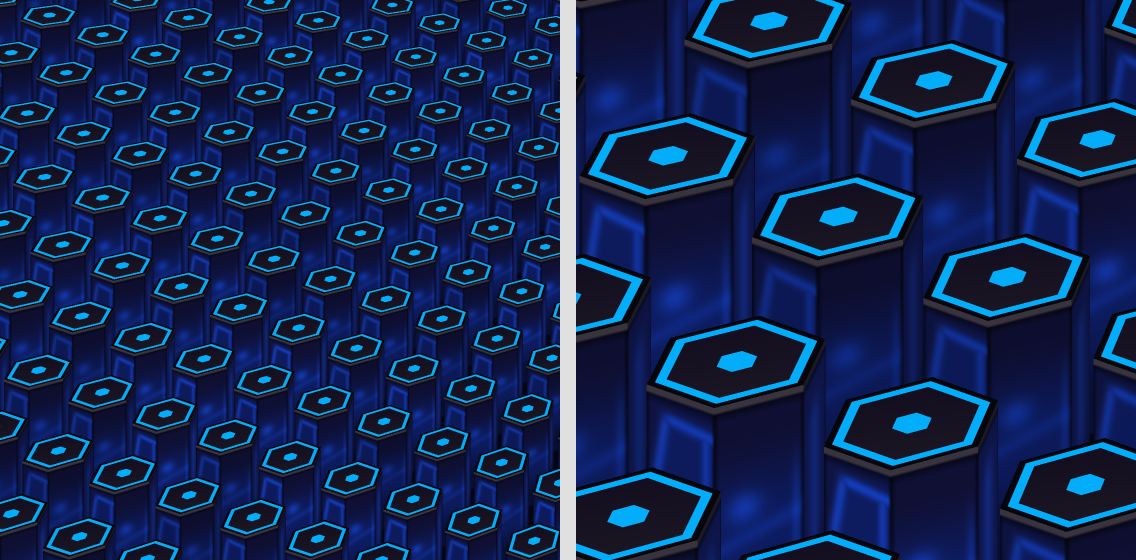
Left: the whole. Right: its middle third, enlarged.
Give the GLSL for this pattern, as a Shadertoy shader.

```glsl
// Field of dark hexagonal columns with glowing cyan rims, seen in perspective from above.
#define PITCH vec2(2.9, 3.28)
#define BODY_RADIUS 1.1
#define RING_INNER 0.86
#define DOT_RADIUS 0.25
#define LIP_DEPTH 0.075
#define CYAN vec3(0.01, 0.68, 0.98)
#define CAP vec3(0.09, 0.07, 0.13)
#define LIP vec3(0.22, 0.20, 0.24)
#define NAVY vec3(0.055, 0.058, 0.19)
#define BLUE vec3(0.045, 0.12, 0.42)
#define GLOW vec3(0.03, 0.15, 0.42)
#define SAMPLES 2

// Lattice coordinates to canvas coordinates, with perspective
const mat3 VIEW = mat3(0.1028, -0.0341, 0.0036,
                       0.0740, 0.1005, 0.0315,
                       0.4896, 0.5378, 1.0);

float hash(vec2 p) {
    return fract(sin(dot(p, vec2(127.1, 311.7))) * 43758.5453);
}

vec2 latticeToPlane(vec2 c) {
    return PITCH * vec2(c.x - 0.5 * c.y, c.y);
}

vec2 planeToLattice(vec2 p) {
    vec2 c = p / PITCH;
    return vec2(c.x + 0.5 * c.y, c.y);
}

vec2 project(vec2 p) {
    vec3 h = VIEW * vec3(planeToLattice(p), 1.0);
    return h.xy / h.z;
}

vec2 unproject(vec2 uv, mat3 inverseView) {
    vec3 h = inverseView * vec3(uv, 1.0);
    return latticeToPlane(h.xy / h.z);
}

// Circumradius of the hexagon passing through p
float hexRadius(vec2 p) {
    p = abs(p);
    return max(p.y, 0.866 * p.x + 0.5 * p.y) / 0.866;
}

float bell(float x, float width) {
    x /= width;
    return exp(-x * x);
}

vec3 capColor(vec2 p, float soft) {
    float r = hexRadius(p);
    float ring = smoothstep(-soft, soft, r - RING_INNER) * smoothstep(-soft, soft, 1.0 - r);
    float dotMask = smoothstep(-soft, soft, DOT_RADIUS - r);
    vec3 col = CAP + 0.015 * (p.x - p.y) * vec3(0.8, 0.8, 0.4);
    col = mix(col, vec3(0.025, 0.025, 0.06), smoothstep(-soft, soft, r - 1.0));
    return mix(col, CYAN, max(ring, dotMask));
}

// Glossy side: face 0 is left, 1 is front, 2 is right
vec3 sideColor(int face, float u, float depth, float seed) {
    float glow = 0.0;
    float blue = smoothstep(0.3, 1.5, depth) * 0.75;
    if (face == 0) {
        // Blurred reflection of a neighbouring rim
        float left = 0.34 - 0.2 * depth;
        float inside = smoothstep(left - 0.1, left + 0.1, u) * smoothstep(0.15, 0.35, depth);
        blue = 0.25 + 0.45 * inside;
        glow = bell(depth - 0.27 - 0.1 * u, 0.07) * smoothstep(0.1, 0.4, u);
        glow = max(glow, bell(u - left, 0.08) * smoothstep(0.15, 0.4, depth));
        glow = max(glow, 0.8 * bell(u - 0.88, 0.07) * smoothstep(0.2, 0.45, depth));
        glow *= 0.7 * (1.0 - smoothstep(0.8, 1.4, depth));
    } else if (face == 1) {
        // Reflected dot and the faint lines around it
        glow = 0.65 * bell(length(vec2((u - 0.34) * 0.9, depth - 1.2)), 0.17);
        glow += 0.3 * bell(u - 0.92, 0.05) * smoothstep(0.4, 1.2, depth);
        glow += 0.25 * bell(depth - 1.65 + 0.3 * u, 0.1);
    } else {
        blue = 0.3;
        glow = 0.4 * bell(u - 0.5, 0.25) * smoothstep(0.2, 0.7, depth);
    }
    vec3 col = mix(NAVY, BLUE, blue) + GLOW * glow * mix(0.8, 1.15, seed);
    float crease = smoothstep(0.0, 0.07, u) * smoothstep(0.0, 0.05, 1.0 - u);
    col *= mix(0.5, 1.0, crease) * mix(0.93, 1.06, seed);
    col *= 1.0 - 0.45 * smoothstep(1.7, 2.8, depth);
    float shade = smoothstep(LIP_DEPTH, LIP_DEPTH + 0.12, depth);
    vec3 lip = LIP * (face == 2 ? 0.5 : 1.0);
    return mix(lip, col * mix(0.55, 1.0, shade), smoothstep(LIP_DEPTH - 0.02, LIP_DEPTH + 0.02, depth));
}

vec3 scene(vec2 uv, float pixel, mat3 inverseView) {
    vec2 p = unproject(uv, inverseView);
    float soft = 0.4 * length(unproject(uv + vec2(0.0, pixel), inverseView) - p);
    vec2 cell = floor(planeToLattice(p) + 0.5);
    float nearest = 3.2;
    vec3 col = NAVY * 0.4;

    // The column surface with the least depth below its cap is in front
    for (int j = -1; j <= 2; j++)
    for (int i = -2; i <= 1; i++) {
        vec2 id = cell + vec2(i, j);
        vec2 center = latticeToPlane(id);
        if (hexRadius(p - center) < BODY_RADIUS) return capColor(p - center, soft);
        vec2 corner[4];
        for (int k = 0; k < 4; k++) {
            float angle = radians(240.0 + 60.0 * float(k));
            corner[k] = project(center + BODY_RADIUS * vec2(cos(angle), sin(angle)));
        }
        float halfWidth = 0.5 * (corner[3].x - corner[0].x);
        for (int k = 0; k < 3; k++) {
            vec2 a = corner[k], b = corner[k + 1];
            float u = (uv.x - a.x) / (b.x - a.x);
            float depth = (mix(a.y, b.y, u) - uv.y) / halfWidth;
            if (u >= 0.0 && u < 1.0 && depth >= 0.0 && depth < nearest) {
                nearest = depth;
                col = sideColor(k, u, depth, hash(id));
            }
        }
    }
    return col;
}

void mainImage(out vec4 fragColor, in vec2 fragCoord) {
    mat3 inverseView = inverse(VIEW);
    float pixel = 1.0 / (iResolution.y * float(SAMPLES));
    vec3 sum = vec3(0.0);
    for (int y = 0; y < SAMPLES; y++)
    for (int x = 0; x < SAMPLES; x++) {
        vec2 offset = (vec2(x, y) + 0.5) / float(SAMPLES) - 0.5;
        sum += scene((fragCoord + offset) / iResolution.xy, pixel, inverseView);
    }
    fragColor = vec4(sum / float(SAMPLES * SAMPLES), 1.0);
}
```
